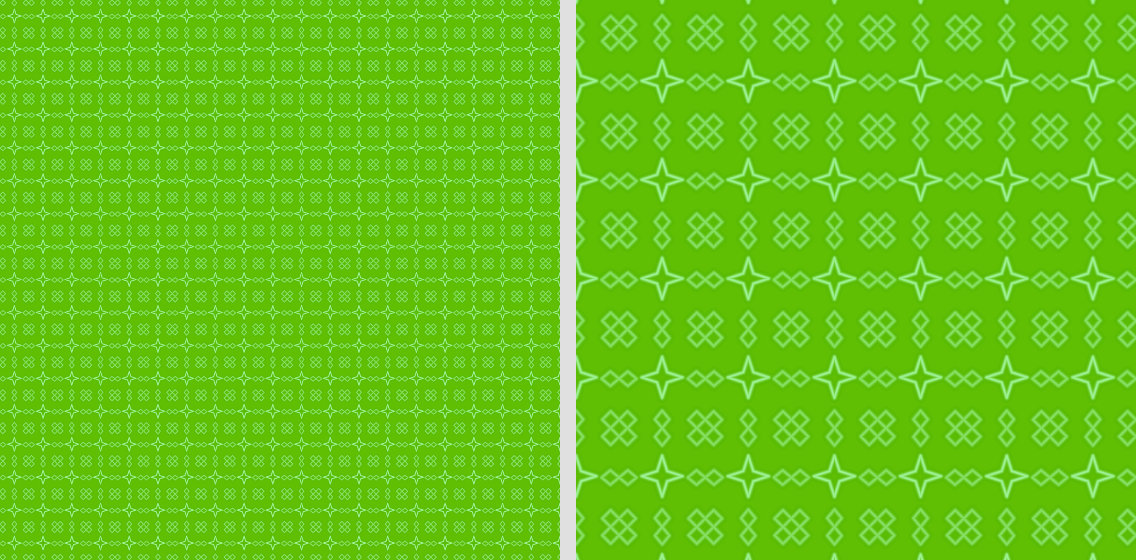
Left: the whole. Right: its middle third, enlarged.
Reproduce this pattern procedurally as a three.js fragment shader.

```glsl
// Green wrapping pattern of thin outlined four-point stars and clusters of small diamonds.
#define REPEATS vec2(19.5, 17.0)
#define STAR_ANCHOR vec2(0.5, 0.515)
#define DIAMOND_DROP 0.0008
#define STAR_TIP 0.0122
#define STAR_WAIST 0.0030
#define DIAMOND vec2(0.0052, 0.0043)
#define CLOVER 0.0050
#define LINE_WIDTH 0.00105
#define DIAMOND_INK 0.68
#define GROUND vec3(0.380, 0.750, 0.010)
#define SHADE vec3(0.350, 0.730, 0.010)
#define LINE vec3(0.620, 0.950, 0.590)

varying vec2 vUv;

// Offset from the nearest repeat of a motif, in canvas units;
// shift is the motif's place relative to the star, in cells.
vec2 fromMotif(vec2 shift) {
  return (fract(vUv * REPEATS - STAR_ANCHOR - shift + 0.5) - 0.5) / REPEATS;
}

float segmentDistance(vec2 p, vec2 a, vec2 b) {
  vec2 ab = b - a;
  return length(p - a - ab * clamp(dot(p - a, ab) / dot(ab, ab), 0.0, 1.0));
}

// Unsigned distance to a four-point star outline, folded to one edge.
float starOutline(vec2 p) {
  p = abs(p);
  vec2 q = vec2(max(p.x, p.y), min(p.x, p.y));
  return segmentDistance(q, vec2(STAR_WAIST), vec2(STAR_TIP, 0.0));
}

// Unsigned distance to a diamond outline with the given half-size.
float diamondOutline(vec2 p, vec2 halfSize) {
  p = abs(p);
  vec2 q = p.x * halfSize.y > p.y * halfSize.x ? p : p;
  return segmentDistance(q, vec2(halfSize.x, 0.0), vec2(0.0, halfSize.y));
}

// Soft stroke profile around a line.
float stroke(float d) {
  return exp(-d * d / (LINE_WIDTH * LINE_WIDTH));
}

void main() {
  float star = starOutline(fromMotif(vec2(0.0)));
  vec2 drop = vec2(0.0, DIAMOND_DROP);

  // Side-by-side pair between neighbouring stars.
  vec2 p = abs(fromMotif(vec2(0.5, 0.0)) + drop);
  float diamonds = diamondOutline(p - vec2(DIAMOND.x, 0.0), DIAMOND);

  // Stacked pair between star rows.
  p = abs(fromMotif(vec2(0.0, 0.5)) + drop);
  diamonds = min(diamonds, diamondOutline(p - vec2(0.0, DIAMOND.x), DIAMOND.yx));

  // Clover of four diamonds in the middle.
  p = abs(fromMotif(vec2(0.5)) + drop);
  diamonds = min(diamonds, diamondOutline(p - CLOVER, vec2(CLOVER)));

  // Slightly darker ground hugging the lines, then the lines.
  float halo = 1.0 - smoothstep(0.0020, 0.0040, min(star, diamonds));
  float ink = max(stroke(star), DIAMOND_INK * stroke(diamonds));
  gl_FragColor = vec4(mix(mix(GROUND, SHADE, halo), LINE, ink), 1.0);
}
```
